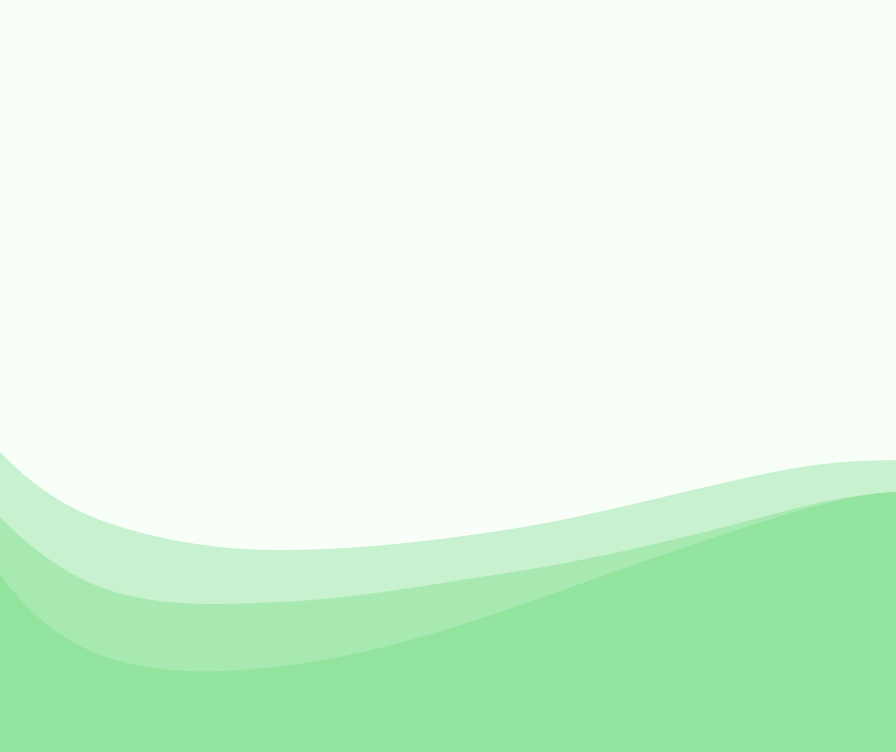
Write a WebGL 2 fragment shader that draws this background.

```glsl
#version 300 es
precision highp float;

uniform vec2 u_resolution;
out vec4 fragColor;

// Palette
const vec3 SKY   = vec3(0.974, 1.000, 0.971);
const vec3 BACK  = vec3(0.781, 0.945, 0.812);
const vec3 MID   = vec3(0.655, 0.914, 0.690);
const vec3 FRONT = vec3(0.573, 0.894, 0.620);

// Wave knots as fractions of the canvas; x, y, z hold the back, mid and front waves
const int KNOTS = 6;
const float KNOT_X[KNOTS] = float[](0.0, 0.125, 0.3125, 0.5625, 0.875, 1.0);
const vec3 HEIGHT[KNOTS] = vec3[](
    vec3(0.399, 0.312, 0.236),
    vec3(0.303, 0.214, 0.124),
    vec3(0.2686, 0.1995, 0.114),
    vec3(0.295, 0.2375, 0.188),
    vec3(0.375, 0.320, 0.315),
    vec3(0.388, 0.346, 0.346));
const vec3 SLOPE[KNOTS] = vec3[](
    vec3(-1.25, -1.19, -1.61),
    vec3(-0.39, -0.36, -0.36),
    vec3(0.0, 0.05, 0.14),
    vec3(0.18, 0.18, 0.41),
    vec3(0.23, 0.32, 0.36),
    vec3(0.0, 0.07, 0.07));

// Cubic Hermite interpolation of all three wave heights
vec3 waveHeights(float x) {
    int i = 0;
    for (int k = 1; k < KNOTS - 1; k++) {
        if (x >= KNOT_X[k]) i = k;
    }
    float span = KNOT_X[i + 1] - KNOT_X[i];
    float t = (x - KNOT_X[i]) / span;
    float s = 1.0 - t;
    vec3 position = HEIGHT[i] * s * s * (1.0 + 2.0 * t)
                  + HEIGHT[i + 1] * t * t * (3.0 - 2.0 * t);
    vec3 tangent = SLOPE[i] * t * s * s - SLOPE[i + 1] * t * t * s;
    return position + span * tangent;
}

void main() {
    vec2 uv = gl_FragCoord.xy / u_resolution;

    // Height above each edge becomes smooth coverage one pixel wide
    vec3 depth = waveHeights(uv.x) - uv.y;
    vec3 dx = dFdx(depth);
    vec3 dy = dFdy(depth);
    vec3 coverage = clamp(0.5 + depth / sqrt(dx * dx + dy * dy), 0.0, 1.0);

    // Layer the waves from back to front
    vec3 color = mix(SKY, BACK, coverage.x);
    color = mix(color, MID, coverage.y);
    color = mix(color, FRONT, coverage.z);
    fragColor = vec4(color, 1.0);
}
```
